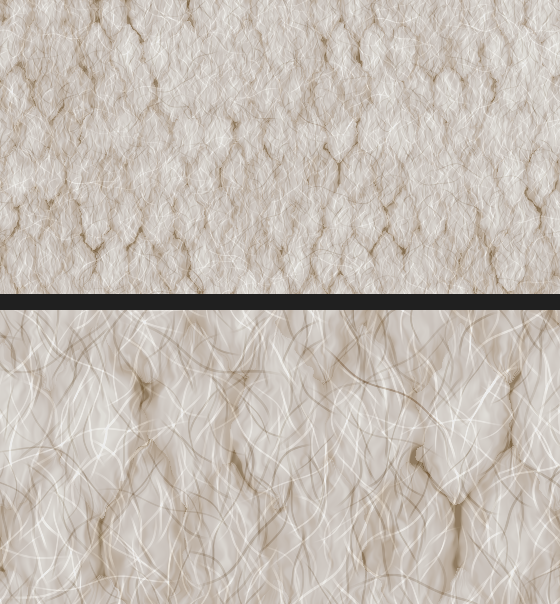
Top, the full canvas; bottom, a detail of the centre.
Reproduce this texture procedurally as a WebGL 2 fragment shader.

```glsl
#version 300 es
precision highp float;
// Chunky undyed wool weave: staggered rows of plump tufts under a haze of loose hairs.

uniform vec2 u_resolution;
out vec4 fragColor;

// Lengths are fractions of the canvas height.
const vec2 PITCH = vec2(0.1045, 0.1418);   // tuft spacing across and up
const vec2 PHASE = vec2(0.10, 0.32);       // lattice shift, in tufts
const vec2 TUFT_HALF = vec2(0.51, 0.74);   // tuft half size, in tufts
const float TUFT_JITTER = 0.08;
const float RAGGED = 0.013;                // wobble of the tuft outlines
const float RELIEF = 0.78;                 // shading from gap to crown
const float FIBRE_CONTRAST = 0.85;
const int FUZZ_LAYERS = 6;                 // short, mostly upright hairs
const int HAIR_LAYERS = 9;                 // fuzz plus long wandering hairs
const float HAIR_WIDTH = 0.0011;

const vec3 DEEP = vec3(0.56, 0.48, 0.375);
const vec3 TAN = vec3(0.715, 0.655, 0.59);
const vec3 WOOL = vec3(0.79, 0.76, 0.735);
const vec3 LIGHT = vec3(0.875, 0.865, 0.845);
const vec3 PALE_LIFT = vec3(0.085, 0.095, 0.10);
const vec3 SHADE_DROP = vec3(-0.085, -0.10, -0.12);
const vec3 STRAW_DROP = vec3(-0.22, -0.28, -0.34);

float hash(vec2 p) {
  return fract(sin(dot(p, vec2(127.1, 311.7))) * 43758.5453);
}

vec2 hash2(vec2 p) {
  return vec2(hash(p), hash(p + 37.3));
}

float noise(vec2 p) {
  vec2 i = floor(p), f = fract(p);
  f = f * f * (3.0 - 2.0 * f);
  return mix(mix(hash(i), hash(i + vec2(1, 0)), f.x),
             mix(hash(i + vec2(0, 1)), hash(i + vec2(1, 1)), f.x), f.y);
}

// Highest tuft at p: x = height, y = fibre streak, z = random tint.
vec3 tufts(vec2 p) {
  vec2 g = p / PITCH - PHASE;
  vec3 best = vec3(0.0, 0.5, 0.5);
  for (int j = -1; j <= 1; j++) {
    float row = floor(g.y) + float(j);
    float stagger = 0.5 * mod(row, 2.0);
    for (int i = -1; i <= 1; i++) {
      vec2 id = vec2(floor(g.x - stagger) + float(i), row);
      vec2 rnd = hash2(id + 5.0) - 0.5;
      vec2 q = g - id - vec2(0.5 + stagger, 0.5) - rnd * 2.0 * TUFT_JITTER;
      q.x -= q.y * rnd.y * 0.16;
      vec2 size = TUFT_HALF * (1.0 + 0.18 * (hash2(id + 71.0) - 0.5));
      float t = q.y / size.y;
      float taper = max(1.0 - t * t, 0.0);
      float u = q.x / (size.x * taper + 0.05);
      float h = (1.0 - u * u) * sqrt(taper) * (0.95 + 0.2 * rnd.x);
      if (h > best.x) {
        vec2 strand = vec2(u * 6.0 + 0.7 * sin(t * 2.0 + rnd.x * 6.0), t * 1.8) + id * 17.0;
        float streak = 0.45 * noise(strand) + 0.55 * noise(strand * vec2(2.4, 1.9));
        best = vec3(h, streak, hash(id + 13.0));
      }
    }
  }
  return best;
}

// Wool colour for a tone from 0 (gap) to 1 (crown).
vec3 woolColor(float tone) {
  vec3 color = mix(DEEP, TAN, clamp(tone / 0.22, 0.0, 1.0));
  color = mix(color, WOOL, clamp((tone - 0.22) / 0.36, 0.0, 1.0));
  return mix(color, LIGHT, clamp((tone - 0.58) / 0.45, 0.0, 1.0));
}

// Lightening or darkening by one layer of curved hairs.
vec3 hairs(vec2 p, int layer, float pixel) {
  bool fuzz = layer < FUZZ_LAYERS;
  float cell = fuzz ? 0.050 : 0.13;
  vec2 g = p / cell + float(layer) * vec2(3.37, 7.61);
  vec3 sum = vec3(0.0);
  for (int j = -1; j <= 1; j++) {
    for (int i = -1; i <= 1; i++) {
      vec2 id = floor(g) + vec2(i, j);
      vec2 seed = id + float(layer) * 19.0;
      vec2 a = hash2(seed), b = hash2(seed + 101.0), c = hash2(seed + 211.0);
      float angle = fuzz ? 1.571 + (b.x - 0.5) * 1.7 : b.x * 6.283;
      vec2 along = vec2(cos(angle), sin(angle));
      vec2 d = g - id - 0.2 - 0.6 * a;
      vec2 q = vec2(dot(d, along), dot(d, vec2(-along.y, along.x)));
      float bend = (b.y - 0.5) * 1.3, wave = fuzz ? 0.015 : 0.04;
      float curve = bend * q.x * q.x + wave * sin(q.x * 7.0 + a.x * 6.0);
      float slope = 2.0 * bend * q.x + wave * 7.0 * cos(q.x * 7.0 + a.x * 6.0);
      float dist = abs(q.y - curve) * cell / sqrt(1.0 + slope * slope);
      float width = HAIR_WIDTH * (0.6 + 0.8 * c.x);
      float drawn = max(width, 0.5 * pixel);
      float line = 1.0 - smoothstep(drawn - 0.5 * pixel, drawn + 0.5 * pixel, dist);
      line *= width / drawn * (1.0 - smoothstep(0.4, 0.75, abs(q.x)));
      bool straw = !fuzz && c.y > 0.99;
      vec3 shift = straw ? STRAW_DROP : c.y < 0.42 ? SHADE_DROP : PALE_LIFT;
      sum += shift * line * (0.5 + 0.6 * a.y);
    }
  }
  return sum;
}

void main() {
  float pixel = 1.0 / u_resolution.y;
  vec2 p = gl_FragCoord.xy * pixel;

  // Uneven rows and ragged outlines
  vec2 warp = vec2(noise(p * 34.0), noise(p * 34.0 + 50.0)) - 0.5;
  warp += 0.6 * (vec2(noise(p * 95.0 + 20.0), noise(p * 95.0 + 70.0)) - 0.5);
  vec2 w = p + RAGGED * warp;
  w.y += 0.018 * (noise(p * vec2(2.2, 1.5) + 9.0) - 0.5);
  vec3 tuft = tufts(w);

  // Rounded shading, softened where fuzz lies thick, then fibre streaks and unevenness
  float fine = noise(vec2(w.x * 150.0 + 3.0 * noise(p * 20.0), w.y * 42.0));
  float haze = 0.5 * smoothstep(0.35, 0.8, noise(p * 6.0 + 31.0));
  float tone = mix(0.05 + RELIEF * pow(tuft.x, 0.6), 0.57, haze);
  tone += FIBRE_CONTRAST * (0.55 * tuft.y + 0.45 * fine - 0.5);
  tone += 0.22 * (tuft.z - 0.5) + 0.22 * (noise(p * 3.5 + 3.0) - 0.5);
  vec3 color = woolColor(tone);

  // Loose hairs
  for (int layer = 0; layer < HAIR_LAYERS; layer++) color += hairs(p, layer, pixel);
  fragColor = vec4(clamp(color, 0.0, 0.93), 1.0);
}
```
